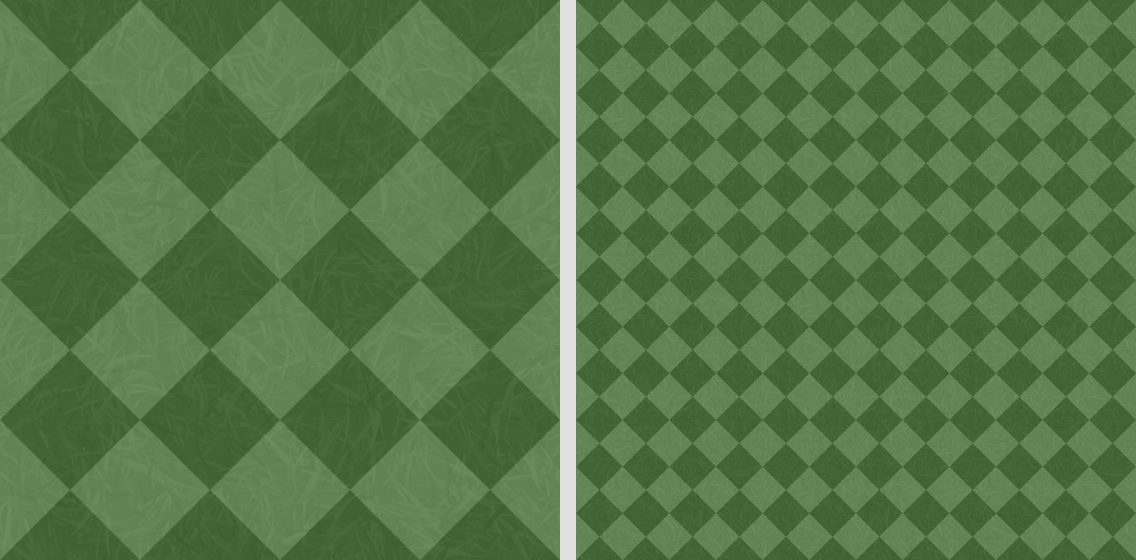
Left, the tile; right, the same tile 3 across and 3 down.
Give the GLSL for this pattern, as a Shadertoy shader.

```glsl
vec4 hash4(vec3 key) {
    float phase = dot(key, vec3(127.1, 311.7, 74.7));
    return fract(sin(phase + vec4(0.0, 1.3, 2.9, 4.1)) * 43758.5453);
}

// Paints one curved, tapering blade over the tone below it
float paintBlade(float tone, vec2 p, vec3 key, float angle, float layer, float pixel) {
    vec4 shape = hash4(key + vec3(0.0, 0.0, 40.0));
    float c = cos(angle), s = sin(angle);
    vec2 q = vec2(c * p.x + s * p.y, c * p.y - s * p.x);
    float along = q.x / mix(0.5, 0.9, shape.x);
    float across = q.y - (shape.y - 0.5) * 0.45 * (along * along - 0.3);
    float width = mix(0.025, 0.05 + 0.035 * layer, shape.z)
        * sqrt(max(1.0 + along, 0.0)) * max(1.0 - along, 0.0);
    float cover = smoothstep(pixel, -pixel, abs(across) - width) * step(abs(along), 1.0);

    // Dark root, lighter tip and a slight fold across the blade
    float bladeTone = (shape.w - 0.5) * 0.055 + 0.010 * along
        + 0.006 * clamp(across / max(width, 0.001), -1.0, 1.0) + 0.003;
    return mix(tone, bladeTone, cover * 0.85);
}

// Overlapping blades on a wrapping grid, leaning together in clumps
float grassTone(vec2 uv) {
    const float cells = 16.0;
    vec2 p = uv * cells;
    vec2 cell = floor(p);
    float pixel = max(cells / iResolution.y, 0.02);
    float tone = -0.012;
    for (int layer = 0; layer < 13; layer++) {
        for (int y = -1; y <= 1; y++) {
            for (int x = -1; x <= 1; x++) {
                vec2 id = cell + vec2(x, y);
                vec2 wrapped = mod(id, cells);
                vec3 key = vec3(wrapped, float(layer));
                vec4 place = hash4(key);
                float lean = hash4(vec3(floor(wrapped / 2.0), 91.0)).x * 6.2832;
                float angle = lean + (place.z - 0.5) * 2.2;
                tone = paintBlade(tone, p - id - place.xy, key, angle, float(layer) / 12.0, pixel);
            }
        }
    }
    return tone;
}

void mainImage(out vec4 fragColor, in vec2 fragCoord) {
    vec2 uv = fragCoord / iResolution.xy;

    // Four diamonds each way, light ones centred on the left edge
    vec2 p = uv * 4.0;
    float diamond = abs(fract(p.x + 0.5) - 0.5) + abs(fract(p.y) - 0.5) - 0.5;
    float edge = 4.0 / iResolution.y;
    float light = smoothstep(edge, -edge, diamond);

    vec3 color = mix(vec3(0.265, 0.400, 0.215), vec3(0.390, 0.525, 0.340), light);
    color += grassTone(uv) * vec3(0.95, 1.0, 0.9);
    fragColor = vec4(color, 1.0);
}
```
